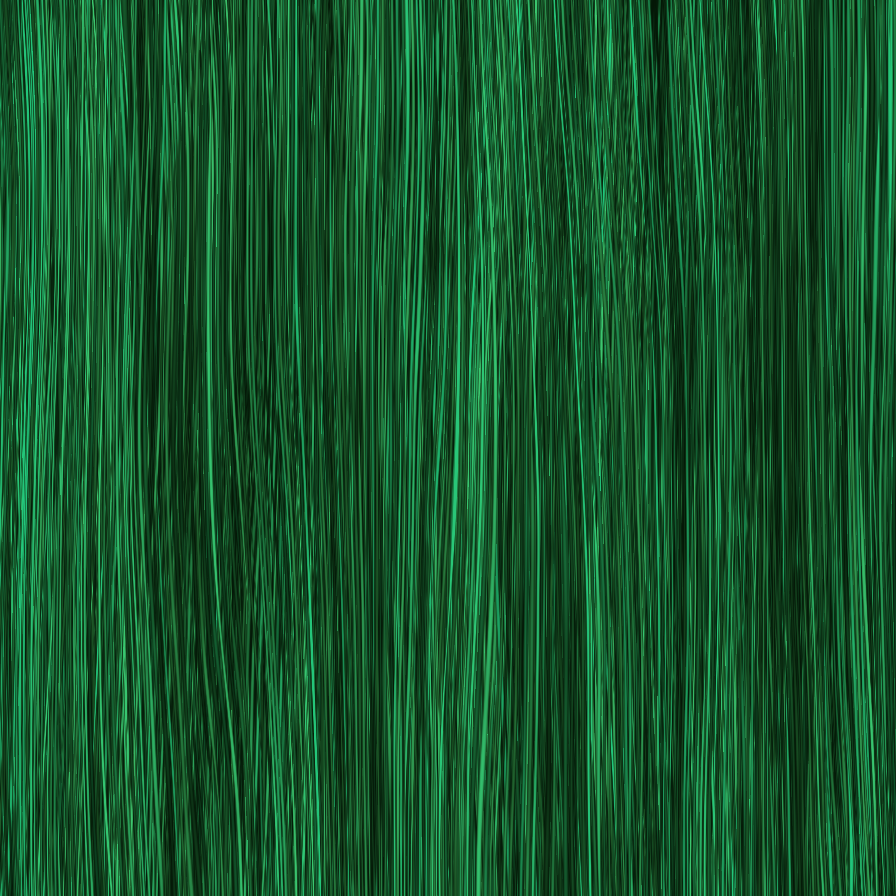
A WebGL 2 fragment shader for this texture:

```glsl
#version 300 es
precision highp float;
// Dense curtain of fine green fibres hanging almost vertically.
// Layers of thin tapered strands are bent by gradient noise and stacked
// back to front, each casting a soft shadow; a tone ramp gives the colour.

uniform vec2 u_resolution;
out vec4 fragColor;

const int LAYERS = 7;
const vec3 DARK = vec3(0.015, 0.09, 0.025);
const vec3 MIDDLE = vec3(0.09, 0.35, 0.17);
const vec3 LIGHT = vec3(0.17, 0.72, 0.42);

float hash(vec2 p) {
    vec3 q = fract(p.xyx * 0.1031);
    q += dot(q, q.yzx + 33.33);
    return fract((q.x + q.y) * q.z);
}

vec2 gradientAt(vec2 cell) {
    float angle = 6.2832 * hash(cell);
    return vec2(cos(angle), sin(angle));
}

// Gradient noise, roughly -0.7 to 0.7
float gradientNoise(vec2 p) {
    vec2 i = floor(p);
    vec2 f = p - i;
    vec2 u = f * f * f * (f * (f * 6.0 - 15.0) + 10.0);
    vec2 e = vec2(0.0, 1.0);
    float a = dot(gradientAt(i), f);
    float b = dot(gradientAt(i + e.yx), f - e.yx);
    float c = dot(gradientAt(i + e.xy), f - e.xy);
    float d = dot(gradientAt(i + e.yy), f - e.yy);
    return mix(mix(a, b, u.x), mix(c, d, u.x), u.y);
}

// Sideways position after lean, broad bend and fine wobble
float bend(vec2 p, float seed) {
    float lean = (hash(vec2(seed, 3.0)) - 0.5) * 0.05;
    float broad = gradientNoise(p * vec2(5.0, 0.9) + seed * 17.3);
    float fine = gradientNoise(p * vec2(28.0, 3.0) + seed * 9.7);
    return p.x + lean * p.y + 0.05 * broad + 0.005 * fine;
}

// Broad light and dark bundles shared by all layers
float bundles(vec2 p) {
    return gradientNoise(p * vec2(13.0, 0.8) + 41.0)
         + 0.7 * gradientNoise(p * vec2(34.0, 1.4) + 87.0);
}

// Lays one layer of strands over the state (tone, hue)
vec2 addStrands(vec2 under, vec2 p, float count, float seed, float bundle, float pixel) {
    float x = bend(p, seed) * count + 50.0;
    float id = floor(x);
    vec2 key = vec2(id, seed * 31.0);

    // Width tapers in and out along the strand
    float taperNoise = gradientNoise(vec2(id * 7.31, p.y * 2.5 + seed * 13.0));
    float halfWidth = mix(0.2, 0.36, hash(key + 1.0)) * smoothstep(-0.35, 0.1, taperNoise);
    float centre = 0.5 + (hash(key + 2.0) - 0.5) * 0.24;
    float d = abs(x - id - centre);
    float edge = pixel * count;
    float present = smoothstep(0.0, 0.12, halfWidth);
    float cover = clamp((halfWidth - d) / edge + 0.5, 0.0, 1.0) * present;

    // Tone: strand shade, bundle, glints along the length, round profile
    float glint = gradientNoise(vec2(id * 3.17 + seed, p.y * 9.0));
    float rim = min(d / max(halfWidth, 0.05), 1.0);
    float tone = 0.67 + 0.78 * (hash(key + 4.0) - 0.5)
               + 0.36 * bundle + 0.2 * glint - 0.32 * rim * rim;
    float hue = hash(key + 5.0) - 0.5;

    float shadow = (1.0 - smoothstep(halfWidth, halfWidth * 2.0 + 0.05, d)) * present;
    under.x *= 1.0 - 0.42 * shadow;
    return mix(under, vec2(max(tone, 0.0), hue), cover);
}

vec3 fibreColour(float tone, float hue) {
    vec3 lower = mix(DARK, MIDDLE, clamp(tone * 2.0, 0.0, 1.0));
    vec3 colour = mix(lower, LIGHT, clamp(tone * 2.0 - 1.0, 0.0, 1.15));
    return colour + hue * tone * vec3(0.1, 0.0, -0.05);
}

void main() {
    vec2 p = gl_FragCoord.xy / u_resolution.y;
    float pixel = 1.0 / u_resolution.y;
    float bundle = bundles(p);

    vec2 state = vec2(0.1, 0.0);
    for (int i = 0; i < LAYERS; i++) {
        float layer = float(i);
        state = addStrands(state, p, 138.0 + 11.0 * layer, layer + 1.0, bundle, pixel);
    }
    fragColor = vec4(clamp(fibreColour(state.x, state.y), 0.0, 1.0), 1.0);
}
```
